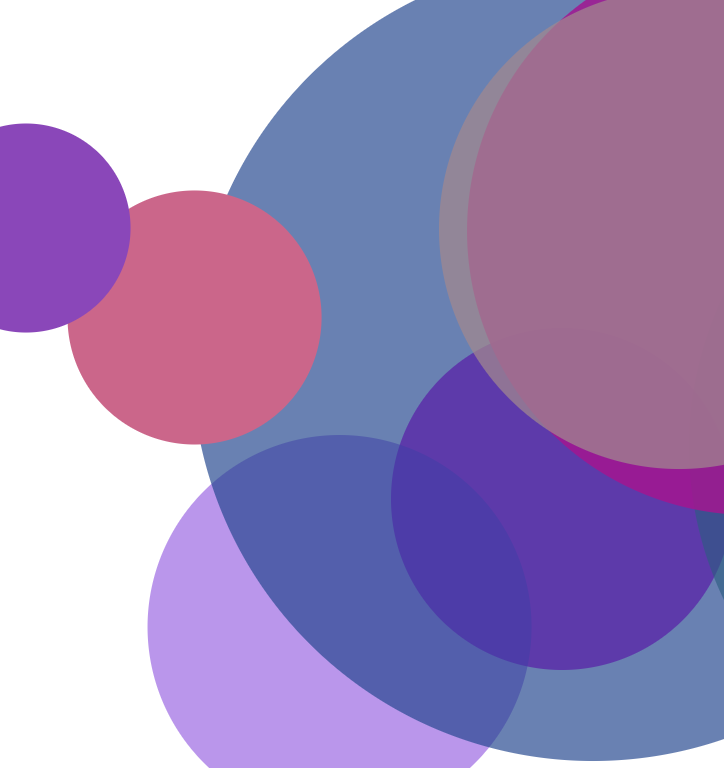
Write a WebGL 1 fragment shader that draws this background.

```glsl
precision highp float;

uniform vec2 u_resolution;

// Disc colours: rgb and opacity
#define ORCHID   vec4(0.851, 0.129, 0.902, 1.00)
#define LAVENDER vec4(0.459, 0.180, 0.843, 0.50)
#define STEEL    vec4(0.135, 0.273, 0.556, 0.68)
#define TEAL     vec4(0.173, 0.361, 0.502, 0.63)
#define MAGENTA  vec4(0.635, 0.086, 0.565, 0.85)
#define TAUPE    vec4(0.631, 0.533, 0.557, 0.73)
#define ROSE     vec4(0.798, 0.400, 0.540, 1.00)
#define VIOLET   vec4(0.543, 0.278, 0.727, 1.00)
#define PAPER    vec3(1.0)

// Blends a translucent disc over the base, with a one-pixel soft edge
vec3 paintDisc(vec3 base, vec2 p, vec2 center, float radius, vec4 tint) {
  float signedDist = length(p - center) - radius;
  float coverage = clamp(0.5 - signedDist * u_resolution.y, 0.0, 1.0);
  return mix(base, tint.rgb, coverage * tint.a);
}

void main() {
  // Canvas height is one unit
  vec2 p = gl_FragCoord.xy / u_resolution.y;
  vec3 color = PAPER;

  // Lower discs, tinted by the large one above them
  color = paintDisc(color, p, vec2(0.7318, 0.3503), 0.2227, ORCHID);
  color = paintDisc(color, p, vec2(0.4421, 0.1836), 0.2500, LAVENDER);
  color = paintDisc(color, p, vec2(0.7721, 0.5316), 0.5225, STEEL);

  // Overlapping discs on the right
  color = paintDisc(color, p, vec2(1.3568, 0.4180), 0.4596, TEAL);
  color = paintDisc(color, p, vec2(0.9779, 0.6992), 0.3698, MAGENTA);
  color = paintDisc(color, p, vec2(0.8841, 0.7018), 0.3125, TAUPE);

  // Opaque discs on the left
  color = paintDisc(color, p, vec2(0.2533, 0.5866), 0.1654, ROSE);
  color = paintDisc(color, p, vec2(0.0339, 0.7031), 0.1361, VIOLET);

  gl_FragColor = vec4(color, 1.0);
}
```
